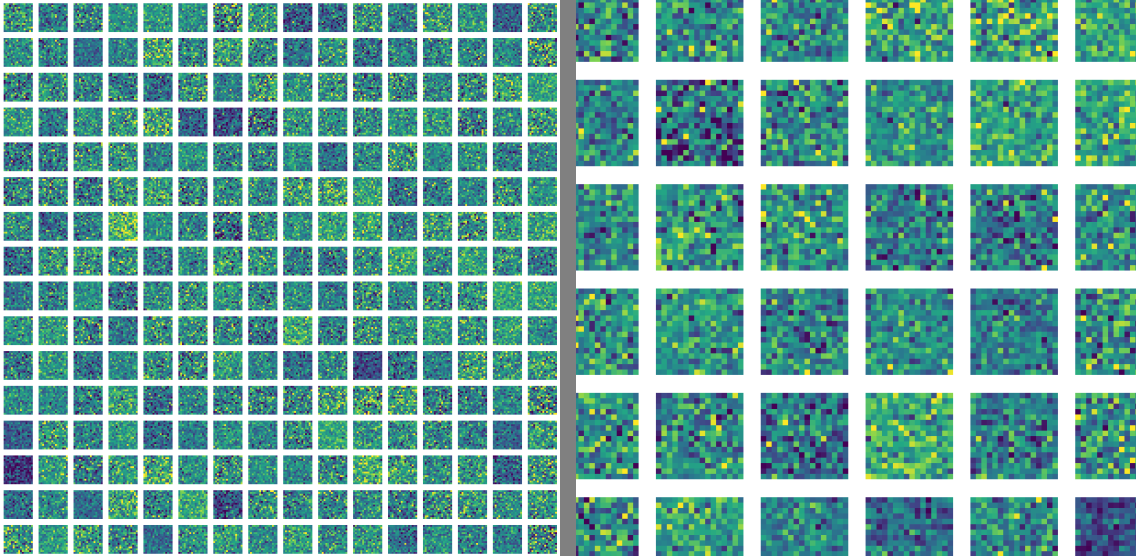
Left: the whole. Right: its middle third, enlarged.
Write a WebGL 1 fragment shader that draws this pattern.

```glsl
precision highp float;
// A 16 by 16 grid of noise swatches, each 16 by 16 cells, on white.
uniform vec2 u_resolution;

const float CELLS = 16.0;

float hash(vec2 p) {
  vec3 q = fract(vec3(p.xyx) * vec3(0.1031, 0.1030, 0.0973));
  q += dot(q, q.yzx + 33.33);
  return fract((q.x + q.y) * q.z);
}

// Normally distributed value with zero mean and unit deviation
float gaussian(vec2 p) {
  float radius = sqrt(-2.0 * log(max(hash(p + 17.3), 0.0001)));
  return radius * cos(6.28318 * hash(p + 391.7));
}

// Violet, blue, teal, green and yellow ramp
vec3 ramp(float t) {
  float s = clamp(t, 0.0, 1.0) * 5.0;
  vec3 color = mix(vec3(0.267, 0.005, 0.329), vec3(0.254, 0.265, 0.530), clamp(s, 0.0, 1.0));
  color = mix(color, vec3(0.164, 0.471, 0.558), clamp(s - 1.0, 0.0, 1.0));
  color = mix(color, vec3(0.135, 0.659, 0.518), clamp(s - 2.0, 0.0, 1.0));
  color = mix(color, vec3(0.478, 0.821, 0.318), clamp(s - 3.0, 0.0, 1.0));
  return mix(color, vec3(0.993, 0.906, 0.144), clamp(s - 4.0, 0.0, 1.0));
}

vec3 cellColor(vec2 tile, vec2 cell, float mean, float spread) {
  vec2 id = tile * CELLS + clamp(cell, 0.0, CELLS - 1.0);
  return ramp(mean + spread * gaussian(id));
}

void main() {
  vec2 uv = gl_FragCoord.xy / u_resolution;
  vec2 pitch = vec2(0.0624, 0.06256);
  vec2 size = vec2(0.0521, 0.0518);

  // Swatch index and position inside it, measured in cells
  vec2 grid = (uv - vec2(0.00135, -0.0014)) / pitch;
  vec2 tile = floor(grid);
  vec2 p = ((fract(grid) - 0.5) * pitch / size + 0.5) * CELLS;
  vec2 pixel = CELLS / (size * u_resolution);

  // Each swatch has its own brightness and contrast; a few are dark
  float dark = step(0.94, hash(tile + 71.9));
  float mean = 0.49 + 0.055 * gaussian(tile + 503.1) - 0.17 * dark;
  float spread = mix(0.14, 0.23, hash(tile + 811.3));
  spread += 0.07 * step(0.93, hash(tile + 233.7)) - 0.03 * dark;

  // Blend the cells touched by this pixel
  vec2 high = p + 0.5 * pixel;
  vec2 b = floor(high);
  vec2 a = b - 1.0;
  vec2 w = clamp((high - b) / pixel, 0.0, 1.0);
  vec3 lower = mix(cellColor(tile, a, mean, spread),
                   cellColor(tile, vec2(b.x, a.y), mean, spread), w.x);
  vec3 upper = mix(cellColor(tile, vec2(a.x, b.y), mean, spread),
                   cellColor(tile, b, mean, spread), w.x);
  vec3 color = mix(lower, upper, w.y);

  // Smooth swatch outline over the white gaps
  vec2 edge = clamp((0.5 * CELLS - abs(p - 0.5 * CELLS)) / pixel + 0.5, 0.0, 1.0);
  gl_FragColor = vec4(mix(vec3(1.0), color, edge.x * edge.y), 1.0);
}
```
